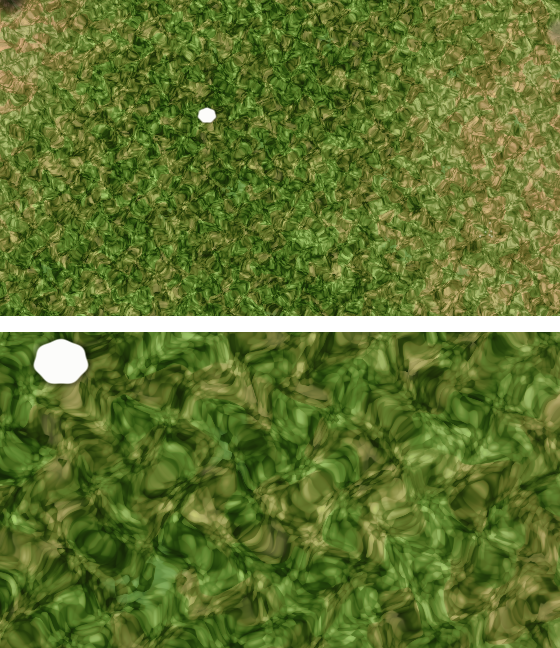
Top, the full canvas; bottom, a detail of the centre.
This texture is drawn by a Shadertoy shader. Its source:

```glsl
// Sunlit meadow seen from above: tufted grass, dry margins and one pale disc.

vec2 hash2(vec2 p) {
    vec3 q = fract(p.xyx * vec3(0.1031, 0.1030, 0.0973));
    q += dot(q, q.yzx + 33.33);
    return fract((q.xx + q.yz) * q.zy);
}

// Cellular noise: x = distance to the nearest seed, y = softened cell value
vec2 cells(vec2 p) {
    vec2 base = floor(p);
    float nearest = 8.0, sum = 0.0, weights = 0.0;
    for (int j = -1; j <= 1; j++)
    for (int i = -1; i <= 1; i++) {
        vec2 cell = base + vec2(i, j);
        vec2 offset = cell + hash2(cell) - p;
        float d2 = dot(offset, offset);
        float w = exp(-14.0 * d2);
        nearest = min(nearest, d2);
        sum += w * hash2(cell + 71.0).x;
        weights += w;
    }
    return vec2(sqrt(nearest), sum / weights);
}

// Layered sines for slow, wandering variation, about -1 to 1
float drift(vec2 p) {
    return 0.5 * sin(p.x * 5.0 + 2.0 * sin(p.y * 4.0))
         + 0.3 * sin(p.y * 11.0 + 2.0 * sin(p.x * 9.0 + 1.0))
         + 0.2 * sin(p.x * 23.0 - p.y * 17.0 + 2.0 * sin(p.y * 19.0));
}

mat2 turn(float a) {
    return mat2(cos(a), -sin(a), sin(a), cos(a));
}

// Shade of grass from deep shadow (0) to sunlit straw (5)
vec3 grassColor(float shade) {
    vec3 ramp[6] = vec3[6](
        vec3(0.16, 0.25, 0.05), vec3(0.25, 0.34, 0.09), vec3(0.36, 0.41, 0.15),
        vec3(0.40, 0.48, 0.20), vec3(0.52, 0.55, 0.28), vec3(0.64, 0.66, 0.42));
    vec3 color = ramp[0] * (1.0 + 0.2 * clamp(shade, -2.0, 0.0));
    for (int i = 1; i < 6; i++)
        color = mix(color, ramp[i], clamp(shade - float(i - 1), 0.0, 1.0));
    return color * (1.0 + 0.1 * clamp(shade - 5.0, 0.0, 2.0));
}

void mainImage(out vec4 fragColor, in vec2 fragCoord) {
    vec2 uv = fragCoord / iResolution.xy;
    vec2 p = fragCoord / iResolution.y;
    float pixel = 1.0 / iResolution.y;

    // Dry ground along the upper left and the right side
    float wander = drift(p);
    float left = 1.0 - smoothstep(0.05, 0.32, uv.x + 0.25 * (1.0 - uv.y) + 0.06 * wander);
    float right = smoothstep(0.52, 1.0, uv.x + 0.05 * wander)
                * (0.75 + 0.25 * sin(uv.y * 4.5 - 0.6));
    float dry = max(left, right);

    // Clumps, tufts, leaves and blades, each finer than the last
    vec2 bent = p + 0.006 * vec2(sin(p.y * 61.0 + 3.0 * sin(p.x * 37.0)),
                                 sin(p.x * 67.0 + 3.0 * sin(p.y * 43.0)));
    vec2 clump = cells(bent * 19.0);
    vec2 tuft = cells(turn(0.4) * bent * vec2(52.0, 42.0) + 7.0);
    vec2 lean = cells(bent * 30.0 + 40.0);
    vec2 leaf = cells(turn(-0.5) * bent * 95.0 + 13.0);
    vec2 bladeA = cells(turn(0.6) * bent * 150.0 * vec2(1.1, 0.8));
    vec2 bladeB = cells((turn(-0.7) * bent) * vec2(190.0, 95.0) + 90.0);
    vec2 blade = mix(bladeA, bladeB, smoothstep(0.4, 0.6, lean.y));

    float grain = 1.0 * (clump.y - 0.5)
                + 1.5 * (tuft.y - 0.5) + 1.5 * (0.45 - tuft.x)
                + 1.4 * (leaf.y - 0.5) + 1.3 * (0.45 - leaf.x)
                + 1.6 * (blade.y - 0.5) + 0.8 * (0.45 - blade.x);
    float light = -0.45 + 1.25 * dry + 0.12 * wander
                + 1.15 * grain * (1.0 - 0.3 * dry);
    vec3 color = grassColor(2.5 + 1.5 * light);

    // Lush green, brownish clumps and straw showing through
    color *= mix(vec3(0.93, 1.02, 0.9), vec3(1.09, 0.97, 1.06), dry);
    color *= mix(vec3(0.94, 1.03, 0.95), vec3(1.08, 0.97, 1.0), smoothstep(0.3, 0.75, lean.y));
    float straw = smoothstep(0.72, 0.92, lean.y) * smoothstep(0.55, 0.2, lean.x);
    color = mix(color, vec3(0.64, 0.59, 0.37), 0.5 * straw * smoothstep(0.2, 0.7, leaf.y));

    // Leafy weeds and a few white flowers
    for (int i = 0; i < 18; i++) {
        vec2 seed = hash2(vec2(float(i) * 3.7 + 5.0, 19.0));
        vec2 d = p - seed * vec2(1.78, 1.0);
        float r = length(d) * (1.0 + 0.35 * sin(5.0 * atan(d.y, d.x) + float(i)));
        float weed = smoothstep(0.028, 0.008, r) * smoothstep(0.4, 0.7, leaf.y);
        color = mix(color, vec3(0.40, 0.58, 0.30), 0.55 * weed);
        vec2 flower = p - vec2(1.54, 0.27) - 0.05 * (seed - 0.5);
        float petal = smoothstep(pixel, -pixel, length(flower) - 0.0025);
        color = mix(color, vec3(0.88, 0.9, 0.8), i < 6 ? 0.8 * petal : 0.0);
    }

    // Shaded corner and bare patch at the top edges
    color *= 1.0 - 0.65 * smoothstep(0.07, 0.01, length(p - vec2(0.03, 1.01)) + 0.01 * wander);
    float bare = smoothstep(0.05, 0.02, length((uv - vec2(1.0, 0.9)) * vec2(1.8, 1.0)));
    color = mix(color, vec3(0.62, 0.56, 0.45), 0.6 * bare);

    // Pale disc with a thin shadow around it
    vec2 toDisc = (p - vec2(0.655, 0.635)) / vec2(1.2, 1.0);
    float disc = length(toDisc) - 0.0235 + 0.0008 * sin(7.0 * atan(toDisc.y, toDisc.x));
    color *= 1.0 - 0.35 * smoothstep(0.006, 0.0, disc);
    color = mix(color, vec3(0.99, 0.99, 0.98), smoothstep(pixel, -pixel, disc));

    fragColor = vec4(clamp(color, 0.0, 1.0), 1.0);
}
```
